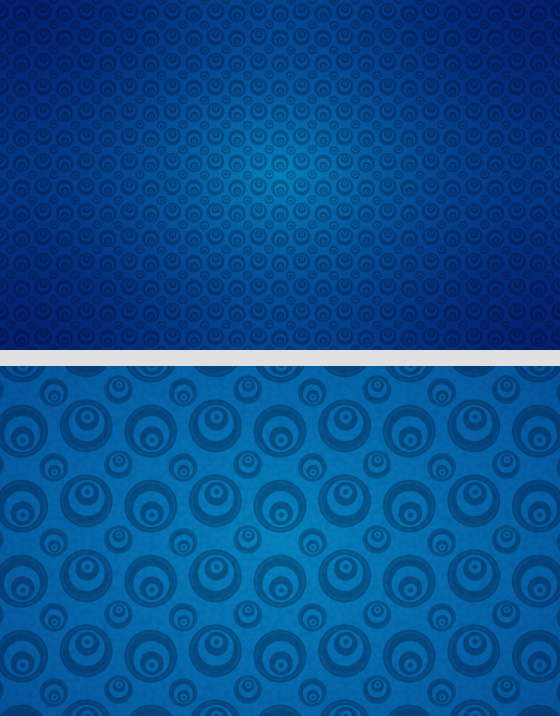
Top: the whole. Bottom: its middle third, enlarged.
Write a WebGL 1 fragment shader that draws this pattern.

```glsl
precision highp float;
// Rows of nested, off-centre rings pressed tone-on-tone into a glowing blue ground.
// Each tile holds two large and two small emblems leaning up or down by turns;
// a periodic glow and wrapped cellular grain keep every edge seamless.

uniform vec2 u_resolution;

const float PI = 3.14159265;

// Layout: repeats across and down; lengths are fractions of the canvas height.
const vec2 REPEATS = vec2(13.0, 14.0);
const float LARGE_RADIUS = 0.0252;
const float SMALL_RADIUS = 0.0135;
const float STAGGER = 0.1;            // vertical shift, in emblem radii

// Emblem parts, in emblem radii.
const float HOLE_RADIUS = 0.68;
const float CORE_RADIUS = 0.45;
const float SPOT_RADIUS = 0.24;
const float PIP_RADIUS = 0.10;
const float GROOVE_RADIUS = 0.89;
const float GROOVE_WIDTH = 0.05;
const float GROOVE_DEPTH = 0.28;
const vec2 HOLE_SHIFT = vec2(0.02, 0.11);
const vec2 CORE_SHIFT = vec2(0.04, 0.27);
const vec2 SPOT_SHIFT = vec2(0.05, 0.34);

// Colour and surface.
const vec3 GLOW = vec3(0.02, 0.50, 0.73);
const vec3 MIDDLE = vec3(0.02, 0.315, 0.605);
const vec3 CORNER = vec3(0.01, 0.13, 0.44);
const vec3 INK_TINT = vec3(0.90, 0.70, 0.74);
const float GLOW_HEIGHT = 0.8;
const float GLOW_REACH = 1.28;
const vec2 GRAIN_CELLS = vec2(288.0, 180.0);
const float GRAIN_STRENGTH = 0.11;

vec2 hash2(vec2 p) {
    vec3 q = fract(p.xyx * vec3(0.1031, 0.1030, 0.0973));
    q += dot(q, q.yzx + 33.33);
    return fract((q.xx + q.yz) * q.zy);
}

// Distance to the nearest scattered point, wrapping over the canvas.
float cellularGrain(vec2 uv) {
    vec2 p = uv * GRAIN_CELLS;
    vec2 cell = floor(p);
    float nearest = 2.0;
    for (int j = -1; j <= 1; j++) {
        for (int i = -1; i <= 1; i++) {
            vec2 neighbour = cell + vec2(float(i), float(j));
            vec2 point = neighbour + hash2(mod(neighbour, GRAIN_CELLS));
            nearest = min(nearest, distance(p, point));
        }
    }
    return nearest;
}

float disc(vec2 p, float radius, float pixel) {
    return clamp(0.5 - (length(p) - radius) / pixel, 0.0, 1.0);
}

// Ink coverage of one emblem; lean is +1 for up and -1 for down.
float emblem(vec2 p, float radius, float lean, float pixel) {
    vec2 q = p / radius;
    q.y *= lean;
    float soft = 1.2 * pixel / radius;
    float ring = disc(q, 1.0, soft);
    float grooveDistance = abs(length(q) - GROOVE_RADIUS);
    float groove = 1.0 - smoothstep(0.0, GROOVE_WIDTH + 0.5 * soft, grooveDistance);
    ring *= 1.0 - GROOVE_DEPTH * groove;
    ring *= 1.0 - disc(q - HOLE_SHIFT, HOLE_RADIUS, soft);

    float core = disc(q - CORE_SHIFT, CORE_RADIUS, soft);
    core *= 1.0 - disc(q - SPOT_SHIFT, SPOT_RADIUS, soft);
    float pip = disc(q - SPOT_SHIFT, PIP_RADIUS, soft);
    return max(ring, max(core, pip));
}

// Four emblems per tile: large up, small up, large down, small down.
float emblems(vec2 uv, float aspect, float pixel) {
    vec2 tile = uv * REPEATS;
    vec2 tileSize = vec2(aspect, 1.0) / REPEATS;
    float ink = 0.0;
    for (int i = 0; i < 4; i++) {
        float index = float(i);
        float isSmall = mod(index, 2.0);
        float lean = index < 1.5 ? 1.0 : -1.0;
        float radius = mix(LARGE_RADIUS, SMALL_RADIUS, isSmall);
        vec2 centre = vec2(0.25 * index, 0.5 - 0.5 * isSmall);
        centre.y += lean * STAGGER * radius / tileSize.y;
        vec2 p = (fract(tile - centre + 0.5) - 0.5) * tileSize;
        ink = max(ink, emblem(p, radius, lean, pixel));
    }
    return ink;
}

// Periodic glow, bright in the middle and level across the canvas edges.
vec3 ground(vec2 uv) {
    vec2 offset = sin(PI * (uv - 0.5)) * vec2(1.0, GLOW_HEIGHT);
    float t = clamp(length(offset) / GLOW_REACH, 0.0, 1.0);
    return mix(mix(GLOW, MIDDLE, t), mix(MIDDLE, CORNER, t), t);
}

void main() {
    vec2 uv = gl_FragCoord.xy / u_resolution;
    float aspect = u_resolution.x / u_resolution.y;
    float ink = emblems(uv, aspect, 1.0 / u_resolution.y);
    vec3 colour = ground(uv) * mix(vec3(1.0), INK_TINT, ink);
    colour *= 1.0 + GRAIN_STRENGTH * (0.5 - cellularGrain(uv));
    gl_FragColor = vec4(colour, 1.0);
}
```
